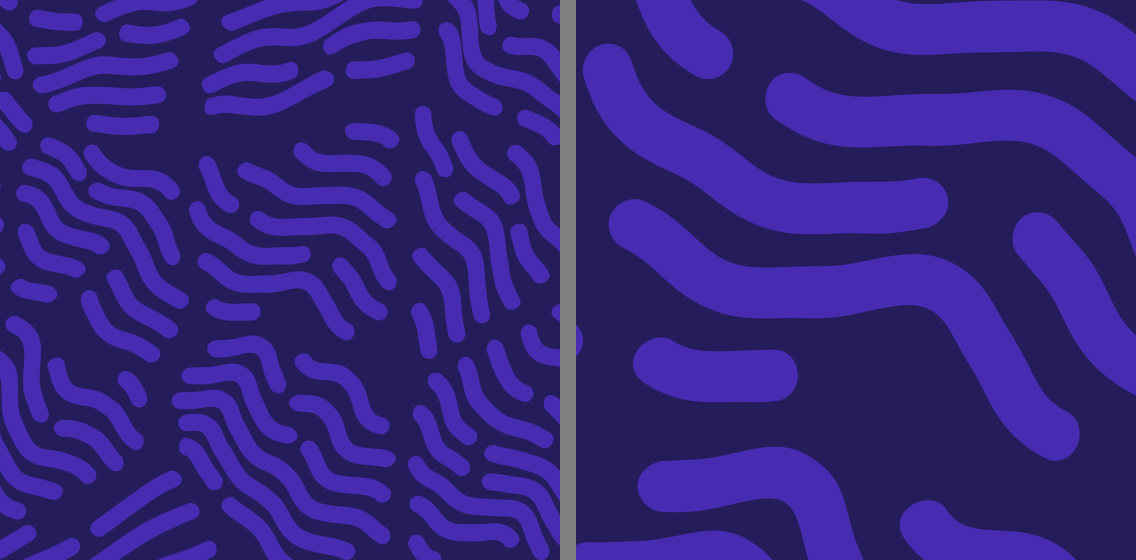
Left: the whole. Right: its middle third, enlarged.
A Shadertoy shader for this pattern:

```glsl
#define STROKE_WIDTH 0.0305
#define ROW_SPACING 0.0575
#define PATCH_SIZE 0.37
#define PATCH_MARGIN 0.025
#define MAIN_ANGLE -0.6
#define ANGLE_SPREAD 1.5
#define WAVE_FREQ vec2(9.0, 2.0)
#define WAVE_AMP 0.07
#define BEND_FREQ 2.2
#define BEND_AMP 0.09
#define MIN_LENGTH 0.03
#define SPLIT_LENGTH 0.25

const vec3 NIGHT = vec3(0.145, 0.11, 0.36);
const vec3 VIOLET = vec3(0.28, 0.17, 0.69);

vec2 hash2(vec2 p) {
    vec3 h = fract(p.xyx * vec3(0.1031, 0.1030, 0.0973));
    h += dot(h, h.yzx + 33.33);
    return fract((h.xx + h.yz) * h.zy);
}

vec2 direction(float angle) {
    return vec2(cos(angle), sin(angle));
}

float cornerSlope(vec2 cell, vec2 corner, vec2 f) {
    return dot(direction(6.2832 * hash2(cell + corner).x), f - corner);
}

float gradientNoise(vec2 p) {
    vec2 i = floor(p), f = p - i;
    vec2 u = f * f * f * (f * (f * 6.0 - 15.0) + 10.0);
    float low = mix(cornerSlope(i, vec2(0, 0), f), cornerSlope(i, vec2(1, 0), f), u.x);
    float high = mix(cornerSlope(i, vec2(0, 1), f), cornerSlope(i, vec2(1, 1), f), u.x);
    return mix(low, high, u.y);
}

// Broad bends plus waves running along the main direction
vec2 warp(vec2 p) {
    vec2 along = direction(MAIN_ANGLE), across = vec2(-along.y, along.x);
    vec2 bend = vec2(gradientNoise(p * BEND_FREQ + 11.0), gradientNoise(p * BEND_FREQ + 47.0));
    float wave = gradientNoise(vec2(dot(p, along), dot(p, across)) * WAVE_FREQ + 80.0);
    return p + BEND_AMP * bend + WAVE_AMP * wave * across;
}

// Jittered centre of a patch, in canvas units
vec2 patchSite(vec2 cell) {
    return (cell + 0.5 + 0.7 * (hash2(cell + 120.0) - 0.5)) * PATCH_SIZE;
}

vec2 nearestPatch(vec2 q) {
    vec2 base = floor(q / PATCH_SIZE), best = base;
    float bestDist = 1e3;
    for (int y = -1; y <= 1; y++)
    for (int x = -1; x <= 1; x++) {
        vec2 cell = base + vec2(x, y);
        float d = distance(q, patchSite(cell));
        if (d < bestDist) { bestDist = d; best = cell; }
    }
    return best;
}

// Part of a line that stays inside its patch, as start and end
vec2 clipToPatch(vec2 cell, vec2 site, vec2 origin, vec2 dir) {
    vec2 span = vec2(-1.0, 1.0);
    for (int y = -2; y <= 2; y++)
    for (int x = -2; x <= 2; x++) {
        if (x == 0 && y == 0) continue;
        vec2 toOther = patchSite(cell + vec2(x, y)) - site;
        float len = length(toOther);
        vec2 n = toOther / len;
        float room = 0.5 * len - PATCH_MARGIN - dot(origin, n);
        float k = dot(dir, n);
        if (abs(k) < 1e-4) k = 1e-4;
        if (k > 0.0) span.y = min(span.y, room / k);
        else span.x = max(span.x, room / k);
    }
    return span;
}

// Distance from the origin to a segment
float segmentDistance(vec2 a, vec2 b) {
    vec2 ab = b - a;
    return length(a + ab * clamp(-dot(a, ab) / dot(ab, ab), 0.0, 1.0));
}

float strokeDistance(vec2 p) {
    // Warped position and its local stretch
    float e = 0.001;
    vec2 q = warp(p);
    mat2 stretch = mat2(warp(p + vec2(e, 0)) - q, warp(p + vec2(0, e)) - q) / e;

    // Patch with its own stroke direction
    vec2 cell = nearestPatch(q), site = patchSite(cell), rel = q - site;
    float turn = 2.0 * hash2(cell + 310.0).x - 1.0;
    vec2 dir = direction(MAIN_ANGLE + ANGLE_SPREAD * turn * abs(turn));
    vec2 normal = vec2(-dir.y, dir.x);

    // Nearest row, trimmed and sometimes split in two
    float row = round(dot(rel, normal) / ROW_SPACING);
    vec2 origin = normal * row * ROW_SPACING;
    vec2 span = clipToPatch(cell, site, origin, dir);
    vec2 rnd = hash2(cell * 17.0 + row * 5.0 + 500.0);
    span += vec2(rnd.x, -rnd.y) * 0.015;
    if (span.y - span.x > SPLIT_LENGTH && rnd.x < 0.6) {
        float cut = mix(span.x, span.y, 0.3 + 0.4 * rnd.y);
        if (dot(rel, dir) < cut) span.y = cut - PATCH_MARGIN;
        else span.x = cut + PATCH_MARGIN;
    }
    if (span.y - span.x < MIN_LENGTH) return 1.0;

    // Undo the stretch so that width and round ends stay even
    mat2 unstretch = inverse(stretch);
    return segmentDistance(unstretch * (origin + dir * span.x - rel),
                           unstretch * (origin + dir * span.y - rel)) - 0.5 * STROKE_WIDTH;
}

void mainImage(out vec4 fragColor, in vec2 fragCoord) {
    float pixel = 1.0 / iResolution.y;
    float d = strokeDistance(fragCoord * pixel);
    fragColor = vec4(mix(VIOLET, NIGHT, smoothstep(-0.7 * pixel, 0.7 * pixel, d)), 1.0);
}
```
